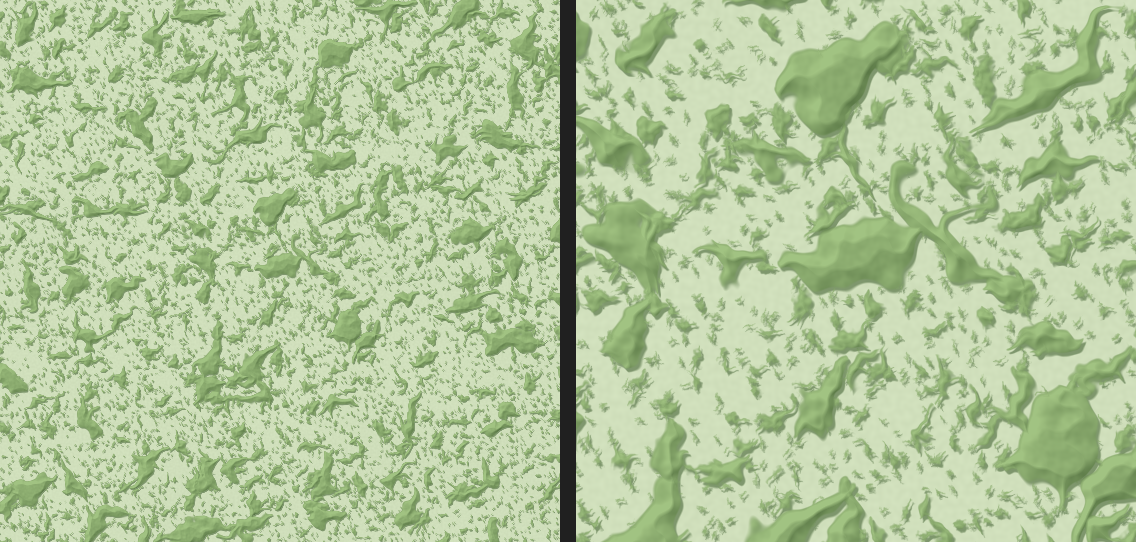
Left, the full canvas; right, a detail of the centre.
Write a Shadertoy shader that draws this texture.

```glsl
// Green spatter plaster: ragged three-armed blobs of raised paint on a pale wall.
// Five layers of jittered cells, each half the size of the last, are warped by
// gradient noise, merged as distances, then lit from the upper left.

const vec3 WALL   = vec3(0.815, 0.875, 0.735);
const vec3 LIT    = vec3(0.605, 0.735, 0.485);
const vec3 SHADE  = vec3(0.42, 0.54, 0.33);
const vec3 SHADOW = vec3(0.28, 0.40, 0.22);

const int   LAYERS = 5;
const float DENSITY[LAYERS] = float[](0.86, 0.62, 0.47, 0.36, 0.30);
const float LARGEST_CELL = 0.115;
const float MAIN_ANGLE = 1.0;     // favoured direction of the blobs, radians
const float ANGLE_SPREAD = 2.5;
const float RELIEF_DEPTH = 0.010; // distance over which a blob rises to its top
const float BUMPINESS = 0.13;
const vec2  TO_LIGHT = vec2(-0.0016, 0.0022);
const float SHADOW_STRENGTH = 0.6;
const float SOFTNESS = 0.0011;

vec3 hash3(vec2 p) {
    vec3 q = fract(p.xyx * vec3(0.1031, 0.1030, 0.0973));
    q += dot(q, q.yxz + 33.33);
    return fract((q.xxy + q.yzz) * q.zyx);
}

float gradientDot(vec2 corner, vec2 offset) {
    float a = 6.2832 * hash3(corner).x;
    return dot(vec2(cos(a), sin(a)), offset);
}

float gradientNoise(vec2 p) {
    vec2 i = floor(p), f = p - i;
    vec2 u = f * f * f * (f * (f * 6.0 - 15.0) + 10.0);
    vec2 e = vec2(1.0, 0.0);
    return mix(mix(gradientDot(i, f), gradientDot(i + e, f - e), u.x),
               mix(gradientDot(i + e.yx, f - e.yx),
                   gradientDot(i + e.xx, f - e.xx), u.x), u.y);
}

vec2 noisePair(vec2 p) {
    return vec2(gradientNoise(p), gradientNoise(p + 41.7));
}

float smoothMin(float a, float b, float k) {
    float h = max(k - abs(a - b), 0.0) / k;
    return min(a, b) - 0.25 * h * h * k;
}

// Tapered arm growing from the blob's core
float arm(vec2 p, float angle, float len, float radius) {
    vec2 dir = vec2(cos(angle), sin(angle));
    float t = clamp(dot(p, dir) / len, 0.0, 1.0);
    return length(p - dir * len * t) - radius * mix(1.0, 0.22, t);
}

float blob(vec2 p, vec3 shape, vec3 bend) {
    float angle = MAIN_ANGLE + ANGLE_SPREAD * (shape.x - 0.5);
    float radius = mix(0.09, 0.20, shape.y * shape.y);
    float len = mix(0.25, 0.62, shape.z);
    float d = arm(p, angle, len, radius);
    d = smoothMin(d, arm(p, angle + 2.5 + 1.3 * bend.x, len * mix(0.4, 0.9, bend.y),
                         radius * 0.85), 0.07);
    return smoothMin(d, arm(p, angle + 6.2832 * bend.z, len * 0.65, radius * 0.55), 0.07);
}

// One layer of scattered blobs; p and the result are in cells
float scatter(vec2 p, float density, float seed) {
    p += seed * 17.3;
    p += 0.26 * noisePair(p * 2.3) + 0.10 * noisePair(p * 6.1);
    vec2 cell = floor(p);
    float d = 1.0;
    for (int y = -1; y <= 1; y++)
    for (int x = -1; x <= 1; x++) {
        vec2 id = cell + vec2(x, y);
        vec3 place = hash3(id + 53.0 * seed);
        if (place.z > density) continue;
        vec2 core = id + mix(vec2(0.1), vec2(0.9), place.xy);
        d = min(d, blob(p - core, hash3(id + 211.0), hash3(id + 377.0)));
    }
    return d;
}

// Signed distance to the paint, in canvas heights
float spatter(vec2 p) {
    float d = 1.0, size = LARGEST_CELL;
    for (int i = 0; i < LAYERS; i++) {
        d = min(d, size * scatter(p / size, DENSITY[i], float(i) + 1.0));
        size *= 0.5;
    }
    return d;
}

float relief(vec2 p, float d) {
    float bumps = gradientNoise(p * 75.0) + 0.6 * gradientNoise(p * 170.0);
    return clamp(-d / RELIEF_DEPTH, 0.0, 1.0) + BUMPINESS * bumps;
}

void mainImage(out vec4 fragColor, in vec2 fragCoord) {
    vec2 p = fragCoord / iResolution.y;
    float edge = max(SOFTNESS, 0.6 / iResolution.y);

    // Paint here and a short step toward the light
    vec2 q = p + TO_LIGHT;
    float d = spatter(p), dLight = spatter(q);
    float cover = smoothstep(edge, -edge, d);
    float shadow = smoothstep(edge, -edge, dLight);

    // Wall with faint grain, and the shadow cast on it
    float grain = gradientNoise(p * 240.0);
    vec3 wall = WALL + 0.022 * grain + 0.01 * gradientNoise(p * 5.0);
    wall = mix(wall, SHADOW, SHADOW_STRENGTH * shadow);

    // Paint toned by its slope to the light
    float slope = relief(p, d) - relief(q, dLight);
    float tone = 0.68 + 1.7 * slope + 0.14 * gradientNoise(p * 28.0) + 0.12 * grain;
    vec3 paint = mix(SHADE, LIT, clamp(tone, -0.4, 1.15));

    fragColor = vec4(mix(wall, paint, cover), 1.0);
}
```
